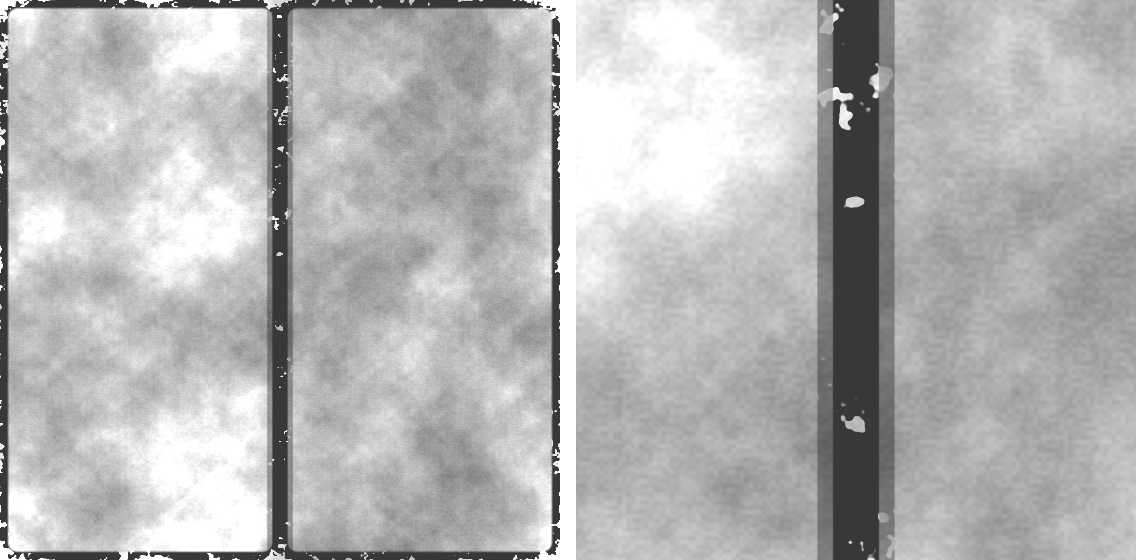
Left, the full canvas; right, a detail of the centre.
This texture is drawn by a Shadertoy shader. Its source:

```glsl
// Two tall rounded stone slabs side by side, split and framed by dark joints.
// Wrapping fractal noise clouds the slabs; a finer layer of it chips pale
// flecks out of the joints, most heavily at the outer border and corners.

float hash(vec2 p) {
    return fract(sin(dot(p, vec2(127.1, 311.7))) * 43758.5453);
}

// Value noise on the unit square that wraps after freq cells.
float noise(vec2 uv, float freq) {
    vec2 p = uv * freq;
    vec2 i = floor(p);
    vec2 f = fract(p);
    f = f * f * (3.0 - 2.0 * f);
    vec2 lo = mod(i, freq) + freq * 0.37;
    vec2 hi = mod(i + 1.0, freq) + freq * 0.37;
    return mix(mix(hash(lo), hash(vec2(hi.x, lo.y)), f.x),
               mix(hash(vec2(lo.x, hi.y)), hash(hi), f.x), f.y);
}

float fbm(vec2 uv, float freq, int octaves, float gain) {
    float sum = 0.0, total = 0.0, amp = 1.0;
    for (int k = 0; k < octaves; k++) {
        sum += amp * noise(uv, freq);
        total += amp;
        amp *= gain;
        freq *= 2.0;
    }
    return sum / total;
}

float roundedBox(vec2 p, vec2 halfSize, float radius) {
    vec2 q = abs(p) - halfSize + radius;
    return length(max(q, 0.0)) + min(max(q.x, q.y), 0.0) - radius;
}

void mainImage(out vec4 fragColor, in vec2 fragCoord) {
    vec2 uv = fragCoord / iResolution.xy;
    float px = 1.0 / min(iResolution.x, iResolution.y);

    // Slab cells: two across, one down
    vec2 cell = vec2(fract(uv.x * 2.0) * 0.5, uv.y) - vec2(0.25, 0.5);
    float slab = roundedBox(cell, vec2(0.2363, 0.4860), 0.018);
    float slabMask = 1.0 - smoothstep(-px, px, slab);

    // Cloudy stone with fine grain
    float cloud = fbm(uv, 5.0, 7, 0.64) - 0.5;
    float stone = 0.77 + 0.95 * cloud + 2.0 * max(cloud, 0.0) * max(cloud, 0.0);
    stone += 0.07 * (noise(uv, 384.0) - 0.5);

    // Chipping: patchy flecks, boosted at the border and at joint crossings
    vec2 border = min(uv, 1.0 - uv);
    float edge = min(border.x, border.y);
    float cornerDist = length(border) / 0.032;
    float crossDist = length(vec2(uv.x - 0.5, border.y)) / 0.036;
    float chips = fbm(uv, 64.0, 3, 0.85) + 0.6 * (fbm(uv, 9.0, 3, 0.6) - 0.5);
    chips += 0.25 * exp(-edge / 0.008);
    chips += 0.40 * exp(-cornerDist * cornerDist);
    chips += 0.20 * exp(-crossDist * crossDist);
    float worn = smoothstep(0.70, 0.75, chips);

    // Shaded strips along the middle joint and a thin rim inside each slab
    float middle = abs(uv.x - 0.5);
    float strip = 1.0 - smoothstep(0.0230 - px, 0.0230 + px, middle);
    float rim = 1.0 - smoothstep(0.0005, 0.0040, -slab);
    float shade = mix(1.0, 0.68, strip * (1.0 - 0.7 * worn));
    shade *= 1.0 - 0.28 * rim * (1.0 - strip) * (1.0 - worn);

    float joint = mix(0.22, clamp(stone + 0.16, 0.0, 1.0), worn);
    float tone = mix(joint, stone * shade, slabMask);
    fragColor = vec4(vec3(clamp(tone, 0.0, 1.0)), 1.0);
}
```
